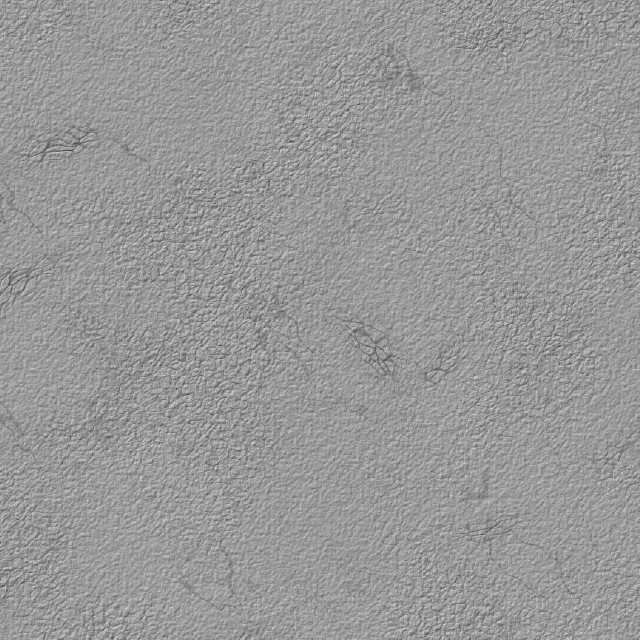
This texture is drawn by a WebGL 2 fragment shader. Its source:

```glsl
#version 300 es
precision highp float;
// Grey leather: fine embossed grain with scattered bands of directional creases.

#define BASE_TONE 0.612
#define RELIEF 0.27
#define GROOVE_DARK 0.19
#define GRAIN_FREQ 225.0
#define NETWORK_FREQ 68.0
#define PATCH_COUNT 6.0
#define PATCH_SIZE vec2(0.085, 0.027)
#define CREASE_FREQ vec2(38.0, 98.0)
#define RISE_ANGLE 0.5
#define FALL_ANGLE -0.9
#define LIGHT_STEP vec2(-0.0012, 0.0016)

uniform vec2 u_resolution;
out vec4 fragColor;

vec2 hash2(vec2 p) {
    vec3 h = fract(p.xyx * vec3(0.1031, 0.1030, 0.0973));
    h += dot(h, h.yzx + 33.33);
    return fract((h.xx + h.yz) * h.zy);
}

float noise(vec2 p) {
    vec2 i = floor(p), f = fract(p);
    f = f * f * (3.0 - 2.0 * f);
    float low = mix(hash2(i).x, hash2(i + vec2(1, 0)).x, f.x);
    float high = mix(hash2(i + vec2(0, 1)).x, hash2(i + vec2(1, 1)).x, f.x);
    return mix(low, high, f.y);
}

float fbm(vec2 p) {
    float sum = 0.0, amp = 0.53;
    for (int i = 0; i < 4; i++) {
        sum += amp * noise(p);
        p = mat2(1.6, 1.2, -1.2, 1.6) * p + 7.3;
        amp *= 0.5;
    }
    return sum;
}

// Dark lines along the borders of irregular cells
float cellLines(vec2 p, float width) {
    vec2 i = floor(p);
    float near = 9.0, second = 9.0;
    for (int y = -1; y <= 1; y++)
    for (int x = -1; x <= 1; x++) {
        vec2 cell = i + vec2(x, y);
        float d = length(cell + hash2(cell) - p);
        second = min(second, max(near, d));
        near = min(near, d);
    }
    return 1.0 - smoothstep(0.0, width, second - near);
}

vec2 toAxis(vec2 p, float angle) {
    vec2 dir = vec2(cos(angle), sin(angle));
    return vec2(dot(p, dir), dot(p, vec2(-dir.y, dir.x)));
}

// Curved bands of stretched creases, one per jittered grid cell
float creaseBands(vec2 p) {
    vec2 i = floor(p * PATCH_COUNT);
    float breakup = 0.45 + 1.1 * noise(p * 24.0);
    float depth = 0.0;
    for (int y = -1; y <= 1; y++)
    for (int x = -1; x <= 1; x++) {
        vec2 cell = i + vec2(x, y);
        vec2 pick = hash2(cell + 57.0), shape = hash2(cell + 131.0);
        float angle = (pick.x < 0.68 ? RISE_ANGLE : FALL_ANGLE) + (pick.y - 0.5) * 0.8;
        vec2 q = toAxis(p - (cell + hash2(cell)) / PATCH_COUNT, angle);
        q.y += (shape.x - 0.5) * 8.0 * q.x * q.x;
        vec2 e = q / (PATCH_SIZE * mix(0.7, 1.1, shape.x));
        float envelope = max(exp(-dot(e, e)) - 0.03, 0.0);
        envelope *= mix(0.2, 1.0, shape.y * shape.y) * breakup;
        if (envelope > 0.01) {
            float lines = cellLines(q * CREASE_FREQ + cell * 17.0, 0.32);
            depth = max(depth, envelope * lines);
        }
    }
    return depth;
}

// Sparse thin wrinkles following noise contours
float hairlines(vec2 p) {
    vec2 q = toAxis(p, FALL_ANGLE);
    float contour = abs(fbm(q * vec2(5.0, 13.0) + 40.0) - 0.5);
    float mask = smoothstep(0.5, 0.75, noise(p * 9.0 + 11.0));
    return (1.0 - smoothstep(0.0, 0.022, contour)) * mask;
}

// Returns surface height and groove depth
vec2 surface(vec2 p) {
    vec2 warp = vec2(fbm(p * 7.0), fbm(p * 7.0 + 31.0)) - 0.5;
    vec2 fine = vec2(noise(p * 55.0), noise(p * 55.0 + 19.0)) - 0.5;
    vec2 w = p + 0.06 * warp + 0.007 * fine;
    float wear = smoothstep(0.3, 0.7, fbm(p * 6.0 + 3.0));
    vec2 skew = toAxis(w, RISE_ANGLE) * vec2(0.65, 1.15);
    float network = cellLines(skew * NETWORK_FREQ, 0.24) * mix(0.1, 0.42, wear);
    float groove = max(creaseBands(w), max(network, 0.5 * hairlines(w)));
    float grain = noise(p * GRAIN_FREQ) + 0.5 * noise(p * GRAIN_FREQ * 0.53 + 9.0);
    grain -= 0.3 * cellLines(p * GRAIN_FREQ * 0.6, 0.4);
    return vec2(grain * mix(0.75, 1.1, wear) - 0.45 * groove, groove);
}

void main() {
    vec2 p = gl_FragCoord.xy / u_resolution + 2.0;
    vec2 here = surface(p);
    float slope = here.x - surface(p + LIGHT_STEP).x;
    float tone = BASE_TONE + RELIEF * slope - GROOVE_DARK * here.y;
    tone += 0.03 * (fbm(p * 4.0 + 17.0) - 0.5);
    fragColor = vec4(vec3(clamp(tone, 0.3, 0.78)), 1.0);
}
```
